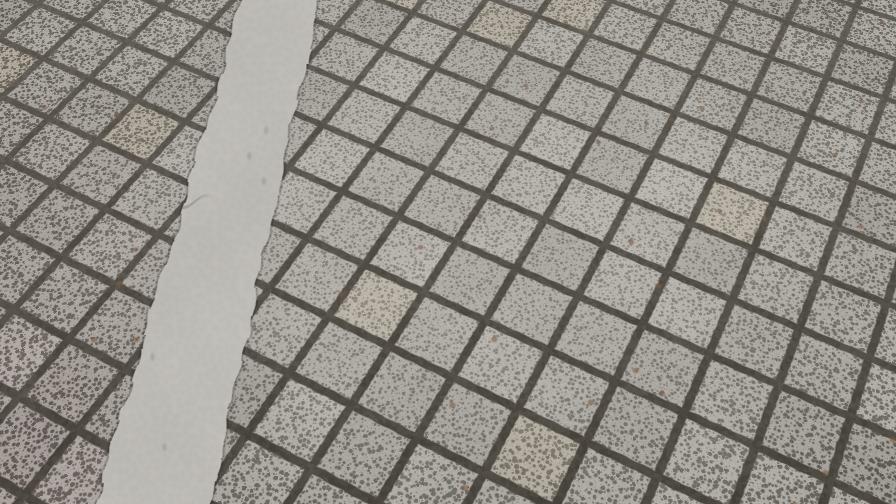
This texture is drawn by a WebGL 1 fragment shader. Its source:

```glsl
precision highp float;
uniform vec2 u_resolution;

#define CENTRE vec2(0.933, 0.444)
#define ROW_STEP vec2(0.1204, -0.0546)
#define COLUMN_STEP vec2(-0.0625, -0.1019)
#define PERSPECTIVE vec2(0.018, 0.036)
#define GROUT_HALF 0.060
#define GRAIN_DENSITY 17.0
#define GRAIN_DEPTH 0.27
#define TILE_COLOR vec3(0.705, 0.69, 0.665)
#define GROUT_COLOR vec3(0.325, 0.31, 0.28)
#define STRIPE_COLOR vec3(0.745, 0.735, 0.715)
#define RUST_COLOR vec3(0.48, 0.36, 0.26)

float hash(vec2 p) {
  return fract(sin(dot(p, vec2(127.1, 311.7))) * 43758.5);
}

float cross2(vec2 a, vec2 b) {
  return a.x * b.y - a.y * b.x;
}

// Cellular noise: distance to the nearest seed, and that seed's random value
vec2 cells(vec2 p) {
  vec2 base = floor(p);
  vec2 nearest = vec2(9.0, 0.0);
  for (int j = -1; j <= 1; j++) {
    for (int i = -1; i <= 1; i++) {
      vec2 id = base + vec2(float(i), float(j));
      vec2 seed = id + vec2(hash(id), hash(id + 37.3));
      float d = distance(p, seed);
      if (d < nearest.x) nearest = vec2(d, hash(id + 71.9));
    }
  }
  return nearest;
}

// Layered sines for broad stains, roughly -1 to 1
float stains(vec2 p) {
  return 0.5 * sin(p.x * 1.3 + 2.0 * sin(p.y * 0.7))
       + 0.3 * sin(p.y * 2.1 - p.x * 1.7 + 1.0)
       + 0.2 * sin(p.x * 4.3 + p.y * 3.1);
}

// Irregular offset of a torn edge
float tornEdge(float y, float phase) {
  float chips = cells(vec2(y * 32.0, phase)).y - 0.5;
  return 0.004 * sin(y * 23.0 + phase) + 0.002 * sin(y * 97.0 + phase * 3.0)
       + 0.005 * chips;
}

// Plane position in tiles; z is the perspective scale
vec3 toFloor(vec2 p) {
  vec2 d = p - CENTRE;
  float det = cross2(ROW_STEP + PERSPECTIVE.x * d, COLUMN_STEP + PERSPECTIVE.y * d);
  vec2 uv = vec2(cross2(d, COLUMN_STEP), cross2(ROW_STEP, d)) / det;
  return vec3(uv + 0.5, 1.0 - dot(PERSPECTIVE, uv));
}

vec3 paving(vec2 p, float pixel) {
  vec3 ground = toFloor(p);
  vec2 uv = ground.xy;
  vec2 tile = floor(uv);
  float blur = pixel * ground.z / 0.12;
  float tone = hash(tile);
  float outer = smoothstep(0.3, 1.25, length((p - vec2(0.98, 0.55)) / vec2(0.89, 0.6)));

  // Pitted tile face, rougher towards the borders
  vec2 grain = cells(uv * GRAIN_DENSITY);
  float radius = grain.y * (0.47 + 0.18 * outer + 0.10 * (tone - 0.5));
  float soft = 0.12 + blur * GRAIN_DENSITY * 0.4;
  float pit = 1.0 - smoothstep(radius - soft, radius + soft, grain.x);
  vec3 face = TILE_COLOR + 0.055 * (tone - 0.5) + 0.016 * stains(uv);
  face -= 0.045 * outer + GRAIN_DEPTH * pit * (0.65 + 0.35 * outer);
  face += 0.04 * (hash(floor(uv * 45.0)) - 0.5);
  face -= vec3(0.0, 0.012, 0.035) * step(0.94, tone);
  face += vec3(0.012, -0.008, 0.0) * smoothstep(0.5, 0.0, p.x) * (1.0 - p.y);

  // Joints, slightly uneven and paler with distance
  vec2 edge = 0.5 - abs(fract(uv) - 0.5);
  float joint = min(edge.x, edge.y) + 0.005 * sin(uv.x * 19.0 + 2.0 * sin(uv.y * 23.0));
  float cover = smoothstep(GROUT_HALF - blur, GROUT_HALF + blur, joint);
  vec3 grout = GROUT_COLOR + 0.08 * (p.y - 0.4) + 0.02 * stains(uv * 3.0);
  grout += 0.05 * (grain.y - 0.5);
  vec3 color = mix(grout, face, cover);

  // Sparse rusty flecks
  vec2 fleck = cells(uv * 2.3 + 5.0);
  float rust = (1.0 - smoothstep(0.05, 0.14, fleck.x)) * step(0.93, fleck.y);
  return mix(color, RUST_COLOR, 0.6 * rust);
}

vec3 stripeSurface(vec2 p) {
  vec3 color = STRIPE_COLOR + 0.012 * stains(p * 9.0);
  color += 0.025 * (cells(p * 75.0).x - 0.5);
  vec2 scuff = cells(p * vec2(22.0, 13.0));
  float worn = (1.0 - smoothstep(0.04, 0.16, scuff.x)) * step(0.82, scuff.y);
  float bend = p.y - 0.6 - 0.012 * sin(p.x * 65.0);
  float crease = (1.0 - smoothstep(0.001, 0.005, abs(bend))) * smoothstep(0.43, 0.38, p.x);
  return color - 0.07 * worn - 0.12 * crease;
}

void main() {
  vec2 p = gl_FragCoord.xy / u_resolution.y;
  float pixel = 1.0 / u_resolution.y;

  // Painted stripe with torn sides and a thin shadow
  float left = 0.1895 + 0.292 * p.y + tornEdge(p.y, 1.7);
  float right = 0.4163 + 0.218 * p.y + tornEdge(p.y, 6.4);
  float inside = min(p.x - left, right - p.x);
  float shadow = 1.0 - smoothstep(0.0, 0.007, -inside);
  vec3 color = paving(p, pixel) * (1.0 - 0.25 * shadow);
  color = mix(color, stripeSurface(p), smoothstep(-pixel, pixel, inside));
  gl_FragColor = vec4(clamp(color, 0.0, 1.0), 1.0);
}
```
